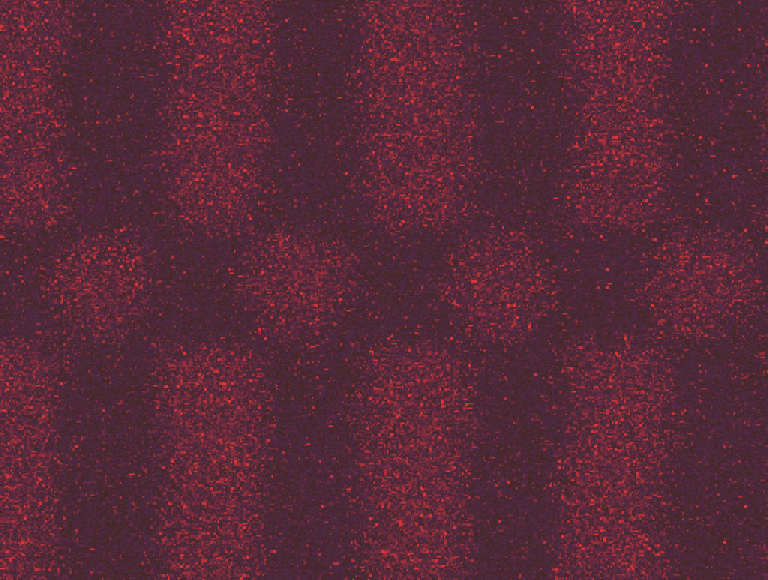
Reproduce this texture procedurally as a Shadertoy shader.

```glsl
// Woven cloth of red grains in soft staggered columns on purple and brown.
#define THREADS 512.0
#define PERIOD 0.264
#define COLUMN_START 0.015
#define BAND_CENTRE 0.507
#define DENSITY_LOW 0.10
#define DENSITY_HIGH 0.98
#define HEAT_SCALE 0.265
#define BROWN_SHARE 0.43
#define PURPLE vec3(0.305, 0.160, 0.253)
#define BROWN vec3(0.278, 0.158, 0.168)
#define RED vec3(0.80, 0.205, 0.215)

const float TAU = 6.2831853;

float hash(vec2 p, float seed) {
    vec3 q = fract(vec3(p.xyx + seed * 17.31) * vec3(0.1031, 0.1030, 0.0973));
    q += dot(q, q.yzx + 33.33);
    return fract((q.x + q.y) * q.z);
}

float valueNoise(vec2 p) {
    vec2 i = floor(p), f = fract(p);
    f = f * f * (3.0 - 2.0 * f);
    return mix(mix(hash(i, 9.0), hash(i + vec2(1, 0), 9.0), f.x),
               mix(hash(i + vec2(0, 1), 9.0), hash(i + vec2(1, 1), 9.0), f.x), f.y);
}

// Tall columns above and below; a middle band of offset diamonds.
float columnGlow(vec2 uv) {
    float wander = 0.10 * (valueNoise(uv * vec2(9.0, 7.0)) - 0.5);
    float phase = (uv.x - COLUMN_START) / PERIOD + wander;
    float away = abs(uv.y - BAND_CENTRE);
    float tall = smoothstep(-0.65, 0.95, cos(TAU * phase));
    tall *= smoothstep(0.07, 0.14, away);
    float diamond = -cos(TAU * (phase + 0.08)) - away * 9.0;
    diamond = 0.9 * smoothstep(-0.9, 0.9, diamond);
    diamond *= 1.0 - smoothstep(0.07, 0.12, away);
    return max(tall, diamond);
}

// Colour of one thread crossing, from overlaid grains and short dashes.
vec3 threadColor(vec2 cell, float aspect) {
    vec2 uv = (cell + 0.5) / THREADS * vec2(1.0, aspect);
    float glow = columnGlow(uv);
    float density = mix(DENSITY_LOW, DENSITY_HIGH, glow);
    density *= 0.95 + 0.35 * step(0.95, hash(vec2(3.0, cell.y), 5.0));

    vec2 sizes[4] = vec2[4](vec2(2, 2), vec2(1, 1), vec2(3, 1), vec2(1, 2));
    float weights[4] = float[4](0.42, 0.34, 0.16, 0.14);
    float heat = 0.0;
    for (int i = 0; i < 4; i++) {
        float seed = float(i) + 1.0;
        vec2 grain = floor(cell / sizes[i]);
        float present = step(hash(grain, seed), density * weights[i]);
        float strength = -log(max(hash(grain, seed + 20.0), 0.001)) * HEAT_SCALE;
        heat = max(heat, present * strength);
    }

    // Ground: brown flecks, thickest in the dark lanes.
    float patches = valueNoise(uv * vec2(26.0, 20.0)) - 0.5;
    float brownChance = BROWN_SHARE + 0.22 * patches + 0.10 * (0.45 - glow);
    float fleck = mix(hash(cell, 31.0), hash(floor(cell / vec2(2, 1)), 32.0),
                      step(0.5, hash(floor(cell * 0.5), 33.0)));
    vec3 ground = mix(PURPLE, BROWN, step(fleck, brownChance));
    ground *= 0.94 + 0.12 * hash(cell, 41.0);
    ground = mix(ground, PURPLE, smoothstep(0.0, 0.15, heat));
    return mix(ground, RED, min(heat, 1.12));
}

void mainImage(out vec4 fragColor, in vec2 fragCoord) {
    float aspect = iResolution.x / iResolution.y;
    float pixelWidth = THREADS / iResolution.x;
    vec2 p = fragCoord * pixelWidth - 0.5;
    vec2 cell = floor(p);

    // Blend neighbouring threads across one pixel.
    vec2 blend = clamp((fract(p) - 0.5) / pixelWidth + 0.5, 0.0, 1.0);
    vec3 lower = mix(threadColor(cell, aspect), threadColor(cell + vec2(1, 0), aspect), blend.x);
    vec3 upper = mix(threadColor(cell + vec2(0, 1), aspect),
                     threadColor(cell + vec2(1, 1), aspect), blend.x);
    fragColor = vec4(mix(lower, upper, blend.y), 1.0);
}
```
